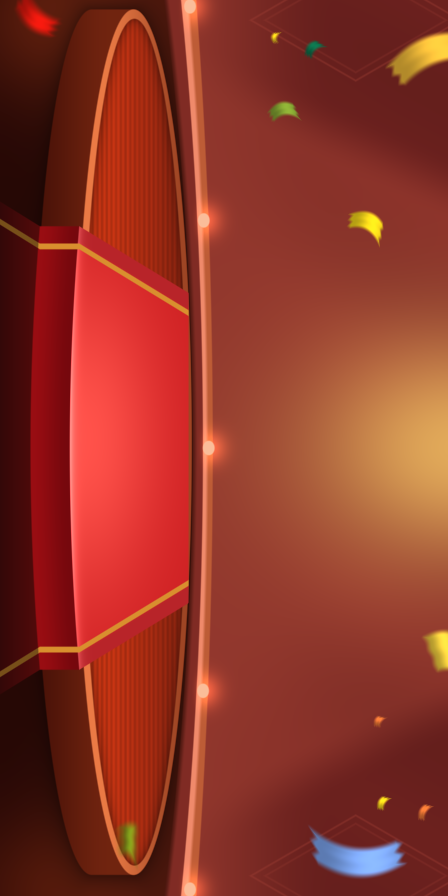
A WebGL 2 fragment shader for this background:

```glsl
#version 300 es
precision highp float;
uniform vec2 u_resolution;
out vec4 outColor;

#define STAGE_CENTER vec2(0.298, 0.013)
#define STAGE_RADII vec2(0.130, 0.966)
#define STAGE_DEPTH 0.093
#define CARPET_HALF 0.495
#define CARPET_RIGHT 0.421
#define GLOW_CENTER vec2(1.03, 0.0)
#define GLOW_SIZE vec2(0.34, 0.25)
#define WALL_COLOR vec3(0.57, 0.215, 0.175)
#define WALL_SHADE vec3(0.41, 0.125, 0.115)
#define GOLD vec3(0.85, 0.56, 0.18)
#define YELLOW vec3(0.95, 0.83, 0.10)
#define TEAL vec3(0.05, 0.42, 0.28)

float softness;

float fill(float d) { return smoothstep(softness, -softness, d); }

float ellipse(vec2 p, vec2 r) {
  float k = length(p / r);
  return k * (k - 1.0) / max(length(p / (r * r)), 0.001);
}

float hash(vec2 p) { return fract(sin(dot(p, vec2(127.1, 311.7))) * 43758.5); }

// Bent, slightly ragged strip of paper
void paper(inout vec3 col, vec2 v, vec2 size, float angle, float bend, float blur, vec3 tint) {
  float c = cos(angle), s = sin(angle);
  v = vec2(c * v.x + s * v.y, c * v.y - s * v.x);
  v.y += bend * v.x * v.x / size.x;
  v.x += 0.25 * v.y + 0.05 * size.x * sin(v.y / size.y * 7.0);
  vec2 e = abs(v) - size;
  float d = length(max(e, 0.0)) + min(max(e.x, e.y), 0.0);
  vec3 shade = tint * (0.95 + 0.2 * sin(v.x / size.x * 2.6 + 0.6));
  col = mix(col, shade, smoothstep(blur + softness, -blur - softness, d));
}

// Wall with light wedge, golden glow and faint diamond frames
vec3 wall(vec2 p) {
  float reach = 0.79 - 0.47 * (p.x - 0.5) - abs(p.y);
  float lit = 0.75 * smoothstep(-0.10, 0.05, reach) + 0.25 * smoothstep(0.05, 0.4, reach);
  vec3 col = mix(WALL_COLOR, WALL_SHADE, (1.0 - lit) * smoothstep(0.35, 0.75, p.x));
  col *= 1.0 + 0.035 * sin((p.y + p.x * 0.55) * 13.0) * smoothstep(0.5, 0.9, p.x);
  vec2 g = (p - GLOW_CENTER) / GLOW_SIZE;
  col = mix(col, vec3(0.90, 0.69, 0.36), 0.95 * exp(-dot(g, g)));
  vec2 f = abs(vec2(p.x, abs(p.y)) - vec2(0.794, 0.955));
  float d = (f.x / 0.234 + f.y / 0.135 - 1.0) * 0.117;
  float lines = fill(abs(d) - 0.002) + 0.6 * fill(abs(d + 0.016) - 0.002);
  return mix(col, vec3(0.62, 0.24, 0.20), 0.4 * lines);
}

// Round stage seen from the side, with its dark floor
vec3 stage(vec2 p) {
  vec3 col = mix(vec3(0.15, 0.03, 0.02), vec3(0.30, 0.09, 0.05), smoothstep(0.0, 0.35, p.x));
  col += vec3(0.20, 0.08, 0.03) * exp(-30.0 * dot(p - vec2(0.11, 0.96), p - vec2(0.11, 0.96)));
  col += vec3(0.16, 0.06, 0.02) * exp(-30.0 * dot(p - vec2(0.11, -0.99), p - vec2(0.11, -0.99)));
  vec2 q = p - STAGE_CENTER;
  vec2 swept = vec2(q.x - clamp(q.x, -STAGE_DEPTH, 0.0), q.y);
  float side = ellipse(swept, STAGE_RADII);
  col *= 1.0 - 0.4 * exp(-max(side, 0.0) * 35.0);
  vec3 sideColor = mix(vec3(0.29, 0.07, 0.03), vec3(0.44, 0.14, 0.06), smoothstep(0.07, 0.25, p.x));
  col = mix(col, sideColor, fill(side));
  vec3 rim = mix(vec3(0.92, 0.48, 0.27), vec3(0.62, 0.27, 0.14), smoothstep(-0.08, 0.12, q.x));
  col = mix(col, rim, fill(ellipse(q, STAGE_RADII)));
  float face = ellipse(q - vec2(0.002, 0.0), STAGE_RADII - vec2(0.014, 0.021));
  vec3 wood = mix(vec3(0.76, 0.20, 0.07), vec3(0.55, 0.14, 0.06), smoothstep(-0.1, 0.12, q.x));
  wood *= 1.0 + 0.07 * sin(p.x * 600.0) + 0.05 * (hash(vec2(floor(p.x * 190.0), 2.0)) - 0.5);
  wood *= 1.0 - 0.35 * exp(face * 90.0);
  return mix(col, wood, fill(face));
}

// Carpet folding from the floor up the stage side and over the face
void carpet(inout vec3 col, vec2 p) {
  float t = p.y / CARPET_HALF;
  float fold = 0.177 - 0.021 * (1.0 - min(t * t, 1.0));
  float foot = fold - 0.088;
  float halfHeight = CARPET_HALF - 0.61 * max(p.x - 0.177, 0.0) + 0.62 * max(0.089 - p.x, 0.0);
  float inset = halfHeight - abs(p.y);
  float onFace = fill(fold - p.x), onSide = fill(foot - p.x);
  vec2 h = (p - vec2(0.19, 0.02)) / vec2(0.17, 0.36);
  vec3 top = mix(vec3(0.80, 0.12, 0.13), vec3(1.0, 0.32, 0.29), exp(-dot(h, h)));
  top = mix(vec3(0.72, 0.14, 0.16), top, smoothstep(0.03, 0.055, inset));
  top += 0.35 * exp(-max(p.x - fold, 0.0) * 130.0) * (1.0 - 0.5 * t * t);
  vec3 side = mix(vec3(0.60, 0.05, 0.07), vec3(0.46, 0.03, 0.05), smoothstep(foot, fold, p.x));
  vec3 ground = mix(vec3(0.20, 0.03, 0.03), vec3(0.33, 0.04, 0.04), p.x / 0.09);
  vec3 cloth = mix(mix(ground, side, onSide), top, onFace);
  float trim = fill(abs(inset - 0.045) - 0.0065);
  cloth = mix(cloth, GOLD * mix(0.55, 1.0, onSide), trim);
  col = mix(col, cloth, fill(-inset) * fill(p.x - CARPET_RIGHT));
}

void main() {
  softness = 1.0 / u_resolution.x;
  vec2 p = gl_FragCoord.xy / u_resolution * vec2(1.0, 2.0) - vec2(0.0, 1.0);
  float bow = p.y * p.y;
  vec3 col = stage(p);
  carpet(col, p);

  // Curved arch: inner band, lit strip, then the wall
  float strip = p.x - (0.464 - 0.043 * bow);
  float stripHalf = 0.011 + 0.006 * bow;
  float band = p.x - (0.430 - 0.063 * bow);
  vec3 bandColor = mix(vec3(0.32, 0.10, 0.07), vec3(0.50, 0.17, 0.14), smoothstep(0.0, 0.012, band));
  col = mix(col, bandColor, fill(-band));
  col = mix(col, wall(p), fill(-strip));
  vec3 stripColor = mix(vec3(0.94, 0.54, 0.42), vec3(0.74, 0.36, 0.21), smoothstep(-0.006, 0.003, strip));
  col = mix(col, stripColor, fill(abs(strip) - stripHalf));

  // Bulbs along the strip
  for (int i = -2; i <= 2; i++) {
    float k = float(i);
    float y = 0.5357 * k - 0.0107 * k * k * k - 0.017 * float(i & 1);
    vec2 b = p - vec2(0.466 - 0.043 * y * y, y);
    float halo = exp(-dot(b, b) * 750.0) * smoothstep(-0.03, 0.01, b.x);
    col += vec3(0.45, 0.20, 0.10) * halo;
    col = mix(col, vec3(0.98, 0.74, 0.60), fill(ellipse(b, vec2(0.013, 0.016))));
  }

  // Small confetti: a rising upper trail and a lower arc
  for (int i = 0; i < 4; i++) {
    float k = float(i);
    vec2 at = vec2(0.612 + 0.044 * k + 0.078 * sin(2.6 * k), 0.917 - 0.057 * k * (k - 0.6));
    vec2 size = (0.010 + 0.009 * k) * vec2(1.0, 0.5);
    paper(col, p - at, size, 1.4 - 0.6 * k, 0.4, 0.003, mix(YELLOW, TEAL, 1.5 * fract(-k / 3.0)));
  }
  for (int i = 0; i < 3; i++) {
    float k = float(i);
    vec2 at = vec2(0.844 - 0.034 * k + 0.042 * k * k, -0.609 - 0.263 * k + 0.081 * k * k);
    vec3 tint = mix(vec3(0.90, 0.45, 0.20), YELLOW, float(i & 1));
    paper(col, p - at, vec2(0.011 + 0.003 * k, 0.007), 1.1, 0.3, 0.002, tint);
  }

  // Large blurred streamers
  paper(col, p - vec2(0.955, 0.885), vec2(0.085, 0.030), 0.40, 0.25, 0.006, vec3(0.93, 0.72, 0.22));
  paper(col, p - vec2(0.795, -0.925), vec2(0.095, 0.030), -0.08, -0.30, 0.007, vec3(0.48, 0.64, 0.93));
  paper(col, p - vec2(0.990, -0.452), vec2(0.028, 0.042), 0.10, 0.15, 0.006, vec3(0.94, 0.80, 0.24));
  paper(col, p - vec2(0.075, 0.960), vec2(0.048, 0.020), -0.75, -0.30, 0.010, vec3(0.85, 0.09, 0.05));
  paper(col, p - vec2(0.288, -0.873), vec2(0.016, 0.032), -0.25, 0.30, 0.013, vec3(0.48, 0.58, 0.10));

  outColor = vec4(clamp(col, 0.0, 1.0), 1.0);
}
```
